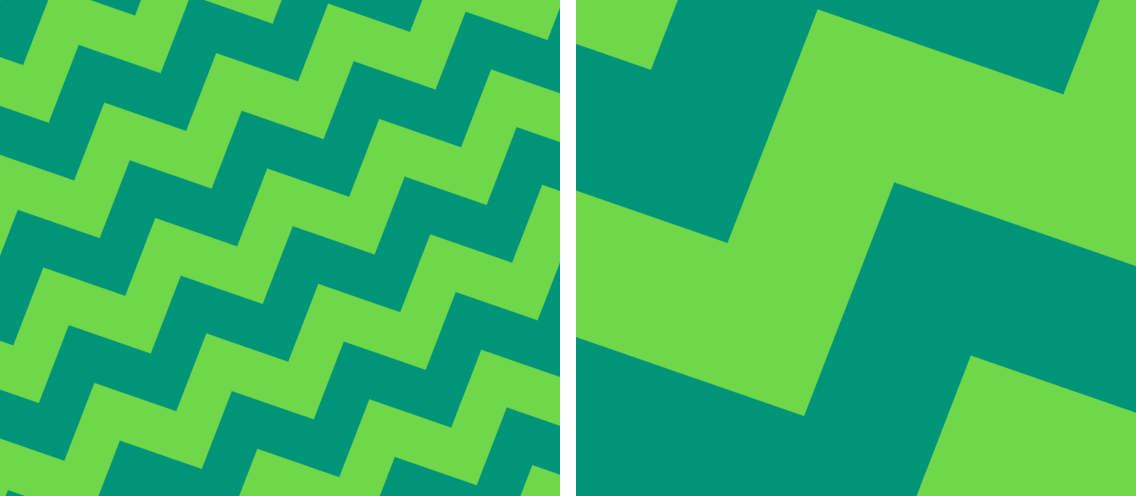
Left, the full canvas; right, a detail of the centre.
A Shadertoy shader for this pattern:

```glsl
// Height of an asymmetric triangle wave, 0 to 1 over one period
float zigzag(float x) {
    float f = fract(x);
    return min(f / 0.518, (1.0 - f) / 0.482);
}

// Signed distance to bands of the given width, negative inside
float bandDistance(float x, float width) {
    return abs(mod(x + 0.5 * width, 2.0 * width) - width) - 0.5 * width;
}

void mainImage(out vec4 fragColor, in vec2 fragCoord) {
    vec2 p = fragCoord / iResolution.y;

    // Tilted axes: along the zigzag, and downward across the bands
    float angle = 0.4165;
    vec2 along = vec2(cos(angle), sin(angle));
    vec2 across = vec2(along.y, -along.x);
    vec2 corner = vec2(0.2616, 0.6769);
    float u = dot(p - corner, along);
    float v = dot(p - corner, across);

    // Equal bands shifted by the wave; the factor corrects for its slope
    float d = bandDistance(v - 0.1191 * zigzag(u / 0.2468), 0.1272) * 0.72;

    // Flat two-colour fill with a smooth edge
    float edge = 0.8 / iResolution.y;
    vec3 teal = vec3(0.0, 0.58, 0.47);
    vec3 green = vec3(0.44, 0.84, 0.29);
    fragColor = vec4(mix(teal, green, smoothstep(-edge, edge, d)), 1.0);
}
```
